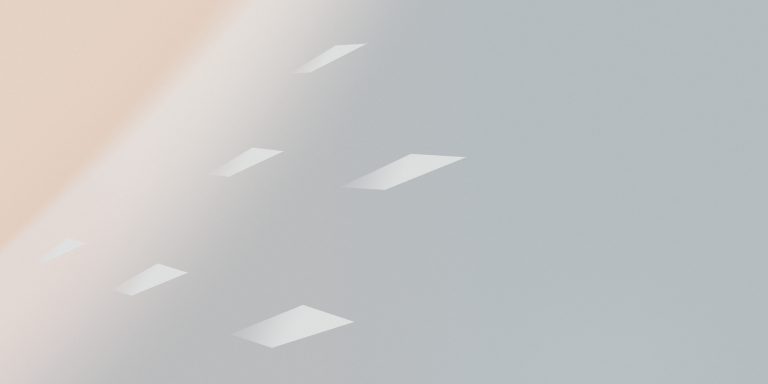
A WebGL 2 fragment shader for this background:

```glsl
#version 300 es
precision highp float;

uniform vec2 u_resolution;
out vec4 outColor;

#define PEACH vec3(0.895, 0.825, 0.775)
#define CREAM vec3(0.895, 0.872, 0.855)
#define BLUSH vec3(0.885, 0.845, 0.830)
#define WARM_GREY vec3(0.735, 0.738, 0.742)
#define COOL_GREY vec3(0.710, 0.738, 0.752)
#define PANEL_LIGHT vec3(0.875, 0.880, 0.880)
#define EDGE_BULGE 0.09
#define PANEL_TAPER 0.027
#define GRAIN 0.006

const int PANELS = 6;

// Panel centres, then the long axis (xy) and the short axis (zw) of each
const vec2 CENTRES[PANELS] = vec2[](
    vec2(0.848, 0.847), vec2(0.633, 0.577), vec2(0.152, 0.346),
    vec2(1.043, 0.552), vec2(0.383, 0.270), vec2(0.755, 0.148));
const vec4 AXES[PANELS] = vec4[](
    vec4(0.133, 0.074, 0.068, 0.004), vec4(0.130, 0.068, 0.068, -0.008),
    vec4(0.096, 0.055, 0.036, -0.010), vec4(0.198, 0.086, 0.130, -0.008),
    vec4(0.134, 0.064, 0.066, -0.020), vec4(0.202, 0.072, 0.121, -0.040));

float hash(vec2 p) {
    return fract(sin(dot(p, vec2(12.9898, 78.233))) * 43758.5453);
}

float cross2(vec2 a, vec2 b) {
    return a.x * b.y - a.y * b.x;
}

// Coverage of a tapered panel, fading out towards its near corner
float panel(vec2 p, vec2 longAxis, vec2 shortAxis, float pixel) {
    float area = cross2(longAxis, shortAxis);
    float width = length(shortAxis);
    float u = cross2(p, shortAxis) / area;
    float across = dot(p - u * longAxis, shortAxis) / width;
    float halfWidth = 0.5 * (width + PANEL_TAPER * u);

    float endGap = (0.5 - abs(u)) * abs(area) / width;
    float sideGap = (halfWidth - abs(across)) * abs(area) / (width * length(longAxis));
    float cover = smoothstep(-0.7 * pixel, 0.7 * pixel, min(endGap, sideGap));
    float fade = smoothstep(-0.62, 0.1, 0.6 * u + 0.5 * across / width);
    return cover * mix(0.08, 0.95, fade);
}

vec3 background(vec2 p) {
    // Distance across and position along the diagonal edge
    vec2 q = p - vec2(0.0, 0.349);
    float along = dot(q, vec2(0.690, 0.724));
    float dist = dot(q, vec2(0.724, -0.690)) - EDGE_BULGE * along * (0.9 - along);

    // Grey wall, cooler to the right, with a faint light from below
    vec3 grey = mix(WARM_GREY, COOL_GREY, smoothstep(0.6, 1.4, p.x));
    vec2 glow = (p - vec2(1.55, 0.0)) / vec2(0.4, 0.3);
    grey += 0.014 * exp(-dot(glow, glow));

    // Pale band fading into the wall
    vec3 band = mix(BLUSH, CREAM, smoothstep(-0.1, 0.7, along));
    vec3 color = mix(band, grey, smoothstep(0.05, 0.49, dist + 0.1 * along - 0.05));

    // Peach field, slightly deeper near its edge, softer towards the top
    vec3 peach = PEACH - vec3(0.010, 0.020, 0.026) * exp(-abs(dist) * 10.0);
    float softness = mix(0.016, 0.065, clamp(along / 0.9, 0.0, 1.0));
    return mix(peach, color, smoothstep(-softness, softness, dist));
}

void main() {
    vec2 p = gl_FragCoord.xy / u_resolution.y;
    float pixel = 1.0 / u_resolution.y;
    vec3 color = background(p);

    for (int i = 0; i < PANELS; i++) {
        float light = panel(p - CENTRES[i], AXES[i].xy, AXES[i].zw, pixel);
        color = mix(color, PANEL_LIGHT, light);
    }

    // Fine grain
    color += GRAIN * (hash(floor(p * 256.0)) - 0.5);
    outColor = vec4(color, 1.0);
}
```
